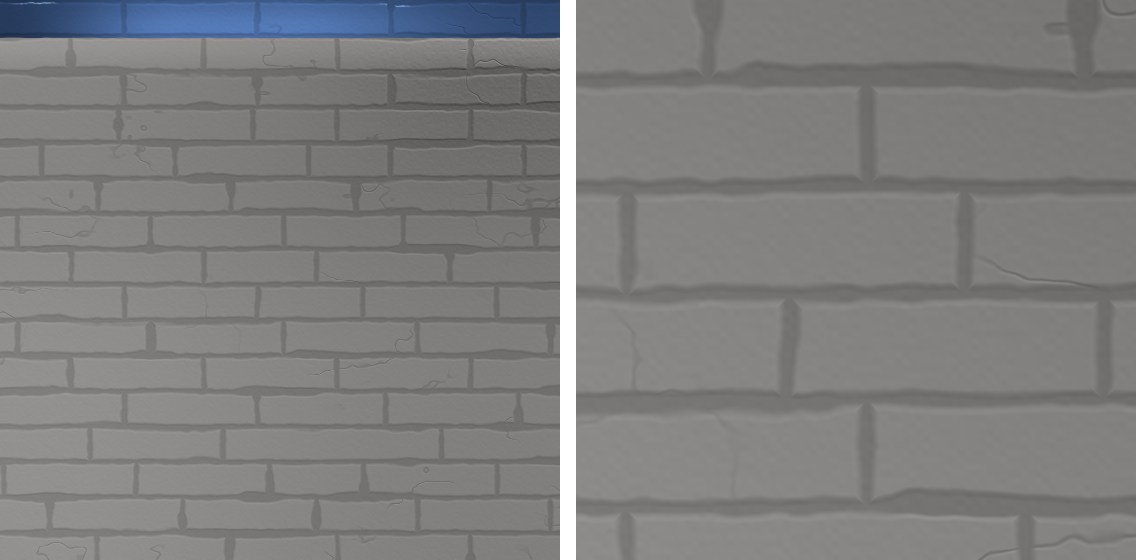
Left, the full canvas; right, a detail of the centre.
A Shadertoy shader for this texture:

```glsl
float hash(vec2 p) {
    return fract(sin(dot(p, vec2(127.1, 311.7))) * 43758.5453);
}

float noise(vec2 p) {
    vec2 i = floor(p), f = fract(p);
    f = f * f * (3.0 - 2.0 * f);
    return mix(mix(hash(i), hash(i + vec2(1, 0)), f.x),
               mix(hash(i + vec2(0, 1)), hash(i + vec2(1, 1)), f.x), f.y);
}

float fbm(vec2 p) {
    float sum = 0.0, amp = 0.53;
    for (int i = 0; i < 4; i++) {
        sum += amp * noise(p);
        p = p * 2.1 + 7.3;
        amp *= 0.5;
    }
    return sum;
}

// Sideways shift of a course; the bond repeats every 15 courses
float courseShift(float course) {
    float k = mod(course, 15.0);
    if (k > 10.5) return 0.160 + 0.0833 * (k - 11.0);
    if (k > 1.5 && k < 4.5) return 0.212 + 0.1 * (k - 2.0);
    return 0.031 + 0.095 * mod(k + 1.0, 3.0);
}

float nearestJoint(float x, float shift) {
    return shift + 0.238 * round((x - shift) / 0.238);
}

// Distance to the closest joint; two bonds meet right of the middle
float jointDistance(vec2 p) {
    float t = (1.0 - p.y - 0.0651) / 0.06335;
    float row = floor(t);
    float bed = (0.5 - abs(t - row - 0.5)) * 0.06335;

    float leftCourse = row < 0.0 ? 10.0 : row;
    float rightCourse = row < 0.0 || mod(row, 8.0) < 1.5 ? leftCourse : row + 7.0;
    float left = nearestJoint(p.x, courseShift(leftCourse));
    float right = nearestJoint(p.x, courseShift(rightCourse));
    float d = bed;
    if (left < 0.568) d = min(d, abs(p.x - left));
    if (right > 0.555) d = min(d, abs(p.x - right));
    return d;
}

// x: relief height, y: brick face coverage, z: crack depth
vec3 relief(vec2 p) {
    vec2 warped = p + 0.003 * (vec2(noise(p * 17.0), noise(p * 19.0 + 40.0)) - 0.5);
    float chips = 0.0025 * noise(p * 75.0)
                + 0.005 * smoothstep(0.62, 0.9, noise(p * vec2(11, 27) + 5.0));
    float face = smoothstep(0.0005, 0.0065, jointDistance(warped) - chips);

    float vein = abs(fbm(p * vec2(9, 13) + 3.0) - 0.5);
    float crack = (1.0 - smoothstep(0.0, 0.022, vein))
                * smoothstep(0.52, 0.68, noise(p * 8.0 + 21.0)) * face;
    float grain = 0.2 * noise(p * 240.0) + 0.12 * noise(p * 110.0);
    return vec3(face - 0.4 * crack + grain, face, crack);
}

void mainImage(out vec4 fragColor, in vec2 fragCoord) {
    vec2 uv = fragCoord / iResolution.xy;
    vec3 surface = relief(uv);

    // Slope lit from above and slightly from the right
    float slope = (surface.x - relief(uv + vec2(0, 0.0015)).x)
                + 0.35 * (surface.x - relief(uv + vec2(0.0015, 0)).x);
    float cavity = mix(0.87, 1.0, surface.y) - 0.09 * surface.z;

    // Grey paint with a sheen toward the upper right
    float sheen = smoothstep(0.55, 0.95, uv.y) * smoothstep(0.45, 0.9, uv.x);
    float light = mix(0.57, 0.5, smoothstep(0.0, 0.9, uv.x))
                - 0.05 * smoothstep(0.3, 0.75, uv.y)
                + 0.07 * smoothstep(0.85, 0.93, uv.y)
                - 0.05 * sheen * (1.0 - smoothstep(0.86, 0.93, uv.y));
    light = light * cavity + slope * mix(0.09, 0.26, sheen);
    vec3 grey = light * vec3(1.012, 1.0, 0.985);

    // Glossy blue band, brightest left of the middle
    float glow = smoothstep(0.0, 0.32, uv.x) * (1.0 - 0.75 * smoothstep(0.5, 0.95, uv.x));
    glow *= mix(1.0, 0.7, smoothstep(0.95, 1.0, uv.y));
    vec3 blue = mix(vec3(0.15, 0.23, 0.36), vec3(0.33, 0.48, 0.72), glow);
    blue *= cavity + 0.25 * slope;
    float glint = smoothstep(0.18, 0.4, slope)
                * smoothstep(0.5, 0.75, noise(uv * vec2(14, 30) + 9.0));
    blue += 0.45 * glint * vec3(0.8, 0.95, 1.0);

    float edge = 0.9325 + 0.001 * (noise(uv * 60.0) - 0.5);
    float band = smoothstep(-0.001, 0.001, uv.y - edge);
    fragColor = vec4(clamp(mix(grey, blue, band), 0.0, 1.0), 1.0);
}
```
